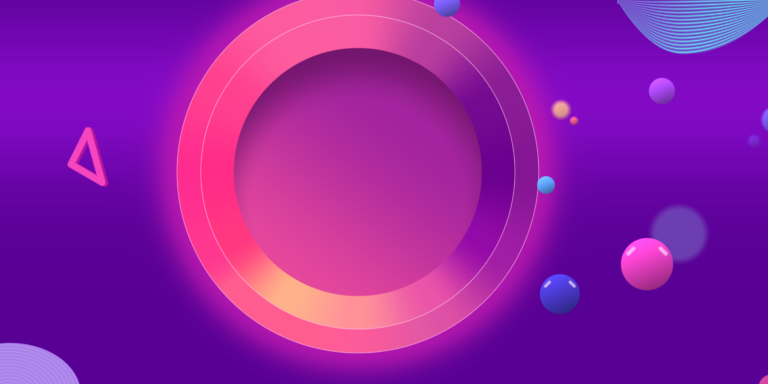
Write a WebGL 2 fragment shader that draws this background.

```glsl
#version 300 es
precision highp float;
// Violet backdrop with a glowing two-band ring, floating spheres, a pink triangle
// and striped waves in the corners. Everything is a distance function, layered
// back to front in units of the canvas height (x runs from 0 to 2).
#define RING_CENTER vec2(0.932, 0.552)
#define RING_OUTER 0.471
#define RING_LINE 0.409
#define RING_HOLE 0.323
#define GLOW_WIDTH 0.075
#define WAVE_LINES 15.0
#define BLOB_LINES 16.0

uniform vec2 u_resolution;
out vec4 fragColor;

const vec3 PINK = vec3(0.97, 0.34, 0.64);
const vec3 MAGENTA = vec3(0.74, 0.10, 0.69);
const vec3 CYAN = vec3(0.40, 0.87, 0.95);

// Ring colours at every 30 degrees, counter-clockwise from the right
const vec3 SWEEP[12] = vec3[12](
  vec3(0.42, 0.00, 0.56), vec3(0.46, 0.04, 0.57), vec3(0.72, 0.24, 0.62),
  vec3(0.98, 0.36, 0.64), vec3(0.99, 0.36, 0.62), vec3(1.00, 0.25, 0.56),
  vec3(1.00, 0.17, 0.53), vec3(1.00, 0.22, 0.50), vec3(1.00, 0.70, 0.54),
  vec3(1.00, 0.57, 0.60), vec3(0.92, 0.33, 0.66), vec3(0.58, 0.04, 0.66));

// Spheres: centre, radius, edge blur
const int SPHERES = 10;
const vec4 SPHERE[SPHERES] = vec4[SPHERES](
  vec4(1.164, 0.990, 0.034, 0.0), vec4(1.724, 0.763, 0.034, 0.0),
  vec4(1.461, 0.714, 0.022, 0.006), vec4(1.495, 0.685, 0.010, 0.002),
  vec4(1.422, 0.518, 0.023, 0.0), vec4(1.768, 0.391, 0.072, 0.010),
  vec4(1.964, 0.632, 0.015, 0.004), vec4(2.018, 0.688, 0.034, 0.003),
  vec4(1.685, 0.312, 0.068, 0.0), vec4(1.458, 0.234, 0.052, 0.0));
// Sphere colour and opacity
const vec4 TINT[SPHERES] = vec4[SPHERES](
  vec4(0.46, 0.36, 0.94, 1.0), vec4(0.64, 0.27, 0.92, 1.0),
  vec4(0.90, 0.62, 0.58, 1.0), vec4(0.90, 0.36, 0.52, 1.0),
  vec4(0.36, 0.60, 0.95, 1.0), vec4(0.46, 0.40, 0.76, 0.60),
  vec4(0.46, 0.24, 0.85, 0.6), vec4(0.46, 0.36, 0.90, 0.9),
  vec4(0.88, 0.24, 0.74, 1.0), vec4(0.28, 0.22, 0.78, 1.0));

float cover(float d, float soft) { return 1.0 - smoothstep(-soft, soft, d); }

float segment(vec2 p, vec2 a, vec2 b) {
  vec2 e = b - a;
  return length(p - a - e * clamp(dot(p - a, e) / dot(e, e), 0.0, 1.0));
}

float triangle(vec2 p) {
  vec2 a = vec2(0.229, 0.660), b = vec2(0.185, 0.572), c = vec2(0.266, 0.525);
  return min(segment(p, a, b), min(segment(p, b, c), segment(p, c, a))) - 0.009;
}

// Evenly spaced lines that fade to their mean when too dense to resolve
float stripes(float s) {
  float w = fwidth(s);
  float line = cover(abs(fract(s) - 0.5) - 0.24, max(w, 0.01));
  return mix(line, 0.5, smoothstep(0.4, 1.0, w));
}

vec3 sweep(float angle) {
  float t = mod(angle / 6.2831853 + 1.0, 1.0) * 12.0;
  int i = int(t) % 12;
  return mix(SWEEP[i], SWEEP[(i + 1) % 12], smoothstep(0.0, 1.0, fract(t)));
}

void main() {
  vec2 p = gl_FragCoord.xy / u_resolution.y;
  float px = 1.0 / u_resolution.y;

  // Backdrop with a brighter horizontal belt
  float belt = (p.y - 0.74) / 0.23;
  vec3 col = mix(vec3(0.345, 0.0, 0.58), vec3(0.51, 0.04, 0.77), exp(-belt * belt));

  // Glow and ring bands
  vec2 q = p - RING_CENTER;
  float r = length(q), angle = atan(q.y, q.x);
  float halo = max(r - RING_OUTER, 0.0) / GLOW_WIDTH;
  col = mix(col, MAGENTA, 0.85 * exp(-1.6 * halo * halo));
  vec3 inner = sweep(angle);
  vec3 outer = vec3(inner.r, min(inner.g, 0.36), max(inner.b, 0.56));
  outer = mix(outer, vec3(0.74, 0.28, 0.62), 0.3 * smoothstep(-0.1, 0.3, q.x));
  col = mix(col, outer, cover(r - RING_OUTER, px));
  col = mix(col, inner, cover(r - RING_LINE, px));
  float rims = min(abs(r - RING_LINE), abs(r - RING_OUTER));
  col = mix(col, vec3(1.0, 0.78, 0.92), 0.6 * cover(rims - 0.001, px));

  // Recessed disc, shaded under its upper edge
  float slope = dot(q, vec2(0.6, 0.8)) / RING_HOLE;
  vec3 disc = mix(vec3(0.90, 0.28, 0.61), vec3(0.64, 0.14, 0.62), smoothstep(-1.1, 0.6, slope));
  float shade = length(q + vec2(0.0, 0.09)) - 0.27;
  disc = mix(disc, vec3(0.43, 0.08, 0.41), 0.9 * smoothstep(0.0, 0.14, shade));
  col = mix(col, disc, cover(r - RING_HOLE, px));

  // Wave hanging from the upper right
  float dx = p.x - 1.779;
  float sag = 0.141 - (dx < 0.0 ? 4.7 : 2.0) * dx * dx;
  float fan = (1.0 - p.y) / max(sag, 0.01);
  float wave = cover(fan - 1.0, px / max(sag, 0.01));
  float lines = stripes(fan * WAVE_LINES + 2.0 * dx);
  vec3 waveTint = mix(vec3(0.50, 0.50, 0.88), CYAN, smoothstep(-0.15, 0.15, dx + 0.1 * fan));
  col = mix(col, waveTint, wave * (0.3 + 0.65 * lines) * step(1.607, p.x));

  // Striped blob in the lower left, pink corner in the lower right
  float blob = length((p - vec2(0.026, -0.029)) / vec2(0.185, 0.136));
  vec3 blobTint = vec3(0.66, 0.50, 0.90) + 0.05 * stripes(blob * BLOB_LINES + 4.0 * p.x);
  col = mix(col, blobTint, cover(blob - 1.0, px * 7.0));
  col = mix(col, PINK, 0.8 * cover(length(p - vec2(2.01, -0.01)) - 0.035, px));

  // Extruded triangle: dark side, then bright face
  col = mix(col, vec3(0.70, 0.08, 0.60), cover(triangle(p - vec2(0.007, -0.002)), px));
  col = mix(col, vec3(0.96, 0.27, 0.75), cover(triangle(p), px));

  // Spheres lit from the upper left, with glints on the large sharp ones
  for (int i = 0; i < SPHERES; i++) {
    vec4 s = SPHERE[i];
    vec2 n = (p - s.xy) / s.z;
    float light = dot(n, vec2(-0.35, 0.8));
    float flatness = smoothstep(0.0, 0.01, s.w);
    vec3 ball = TINT[i].rgb * (1.0 + 0.38 * light * (1.0 - flatness));
    float glint = cover(segment(vec2(abs(n.x), n.y), vec2(0.52, 0.60), vec2(0.72, 0.40)) - 0.07, 0.06);
    ball = mix(ball, vec3(1.0, 0.86, 1.0), 0.75 * glint * step(0.05, s.z) * (1.0 - flatness));
    col = mix(col, ball, TINT[i].a * cover(length(n) * s.z - s.z, px + s.w));
  }
  fragColor = vec4(col, 1.0);
}
```
